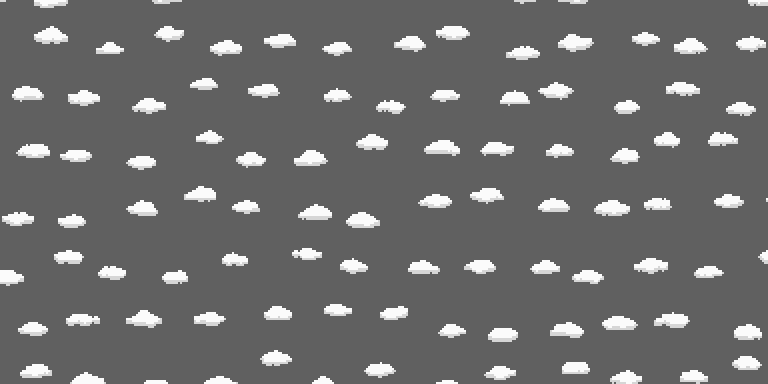
This pattern is drawn by a Shadertoy shader. Its source:

```glsl
float hash(vec2 p) {
    vec3 q = fract(p.xyx * 0.1031);
    q += dot(q, q.yzx + 33.33);
    return fract((q.x + q.y) * q.z);
}

// Union of five squashed lumps: tall in the middle, small at the tips
float cloudDistance(vec2 p, vec2 id) {
    float d = 1e3;
    for (int i = -2; i <= 2; i++) {
        float k = float(i), side = abs(k);
        vec2 seed = id * 7.0 + vec2(k * 3.1 + 40.0, 17.0);
        vec2 jitter = vec2(hash(seed), hash(seed + 5.3)) - 0.5;
        vec2 center = vec2(k * 3.9, -0.45 * side) + jitter * vec2(2.2, 1.6);
        float radius = 5.4 - 0.45 * side - 0.4 * side * side
                     + 1.2 * (hash(seed + 9.7) - 0.5);
        vec2 q = p - center;
        q.y *= q.y < 0.0 ? 1.25 : 1.05;
        d = min(d, length(q) - radius);
    }
    return d;
}

// Grey level of the sky; the canvas is 256 units high
float sky(vec2 p) {
    // Coarse blocks give the stepped outlines
    float block = 256.0 / 192.0;
    p = (floor(p / block) + 0.5) * block;

    // One cloud per cell, with every row slid sideways
    vec2 cell = vec2(39.4, 36.6);
    p.y += 11.0;
    float row = floor(p.y / cell.y);
    p.x += cell.x * (4.0 + hash(vec2(row + 3.0, 8.0)));
    vec2 id = vec2(floor(p.x / cell.x), row) + 20.0;
    vec2 local = (fract(p / cell) - 0.5) * cell;
    local -= (vec2(hash(id), hash(id + 31.7)) - 0.5) * vec2(14.0, 22.0);
    local /= mix(0.85, 1.1, hash(id + 63.1));
    if (hash(id + 11.9) < 0.5) local.x = -local.x;

    // White body with a shaded underside
    if (cloudDistance(local, id) > 0.0) return 0.378;
    return cloudDistance(local + vec2(0.6, -2.1), id) > 0.0 ? 0.84 : 0.985;
}

void mainImage(out vec4 fragColor, in vec2 fragCoord) {
    // Average nine samples to smooth the block edges
    float grey = 0.0;
    for (int i = 0; i < 9; i++) {
        vec2 offset = (vec2(i % 3, i / 3) - 1.0) / 3.0;
        grey += sky((fragCoord + offset) / iResolution.y * 256.0);
    }
    fragColor = vec4(vec3(grey / 9.0), 1.0);
}
```
